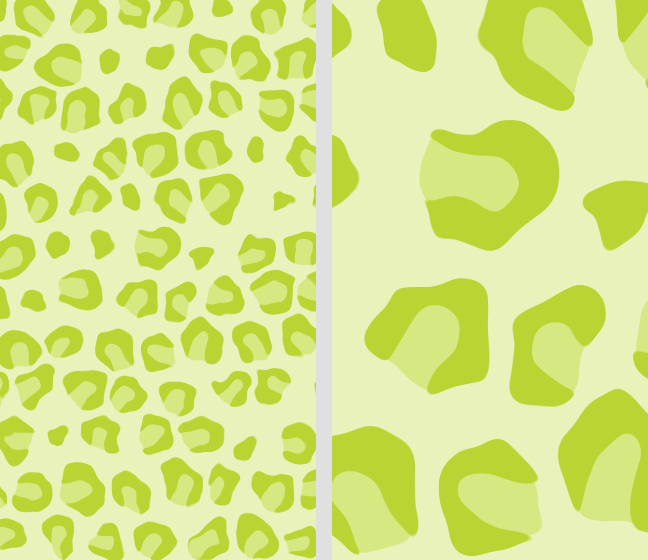
Left: the whole. Right: its middle third, enlarged.
Give the GLSL for this pattern, as a WebGL 1 fragment shader.

```glsl
precision highp float;
// Leopard rosettes: lime spots with a paler heart on a cream-green ground.
// A staggered, jittered grid is split into weighted Voronoi cells; each cell
// holds a wobbly ellipse, kept clear of its neighbours and notched on one side.

uniform vec2 u_resolution;

const float SPOTS_ACROSS = 6.6;
const float HALF_GAP = 0.06;
const vec3 GROUND = vec3(0.91, 0.95, 0.73);
const vec3 LIME = vec3(0.73, 0.83, 0.205);
const vec3 PALE_LIME = vec3(0.84, 0.91, 0.51);

float hash(vec2 p, float seed) {
  return fract(sin(dot(p, vec2(127.1, 311.7)) + seed * 74.7) * 43758.545);
}

float valueNoise(vec2 p, float seed) {
  vec2 i = floor(p), f = fract(p);
  f = f * f * f * (f * (f * 6.0 - 15.0) + 10.0);
  float low = mix(hash(i, seed), hash(i + vec2(1.0, 0.0), seed), f.x);
  float high = mix(hash(i + vec2(0.0, 1.0), seed), hash(i + 1.0, seed), f.x);
  return mix(low, high, f.y);
}

float smoothMin(float a, float b, float k) {
  float h = max(k - abs(a - b), 0.0) / k;
  return min(a, b) - h * h * k * 0.25;
}

float smoothMax(float a, float b, float k) {
  return -smoothMin(-a, -b, k);
}

vec2 direction(float angle) {
  return vec2(cos(angle), sin(angle));
}

bool isSolid(vec2 cell) {
  return hash(cell, 1.0) < 0.13;
}

// Centre (xy) and mean radius (z) of the spot in a grid cell
vec3 spotSite(vec2 cell) {
  vec2 jitter = vec2(hash(cell, 2.0), hash(cell, 3.0)) - 0.5;
  float stagger = mod(cell.y, 2.0) * 0.5 - 0.25;
  float size = hash(cell, 4.0);
  float radius = isSolid(cell) ? mix(0.19, 0.27, size) : mix(0.37, 0.49, size);
  return vec3(cell + 0.5 + vec2(stagger, 0.0) + jitter * vec2(0.3, 0.36), radius);
}

float powerDistance(vec2 p, vec3 site) {
  vec2 q = p - site.xy;
  return dot(q, q) - site.z * site.z;
}

// Rotated ellipse with a lobed outline
float blobDistance(vec2 q, float radius, vec2 cell) {
  vec2 axis = direction(hash(cell, 5.0) * 6.283);
  float stretch = sqrt(mix(1.0, 1.55, hash(cell, 6.0)));
  vec2 e = vec2(dot(q, axis) / stretch, dot(q, vec2(-axis.y, axis.x)) * stretch);
  float a = atan(e.y, e.x + 0.0001);
  float phase = hash(cell, 7.0) * 6.283;
  float lobes = 0.09 * sin(3.0 * a + phase) + 0.045 * sin(5.0 * a - phase * 2.0);
  return (length(e) / radius - 1.0 - lobes) * radius / stretch;
}

// Tapered capsule running from the heart of the spot out through its rim
float openingDistance(vec2 q, float radius, vec2 cell) {
  vec2 dir = direction(-1.8 + (hash(cell, 8.0) - 0.5) * 3.6);
  float reach = radius * mix(0.65, 1.2, hash(cell, 9.0));
  float along = clamp(dot(q, dir) / reach, 0.0, 1.0);
  float mouth = mix(0.24, 0.44, hash(cell, 10.0));
  return length(q - dir * reach * along) - radius * mix(0.4, mouth, along);
}

void main() {
  vec2 p = gl_FragCoord.xy / u_resolution.x * SPOTS_ACROSS;
  float edge = 0.8 * SPOTS_ACROSS / u_resolution.x;

  // Gentle warp makes every outline hand-drawn
  p += 0.15 * (vec2(valueNoise(p * 3.2, 11.0), valueNoise(p * 3.2, 12.0)) - 0.5);
  vec2 base = floor(p);

  // Find the spot that owns this point
  vec2 cell = base;
  float nearest = 100.0;
  for (int y = -1; y <= 1; y++) {
    for (int x = -1; x <= 1; x++) {
      vec2 other = base + vec2(float(x), float(y));
      float d = powerDistance(p, spotSite(other));
      if (d < nearest) { nearest = d; cell = other; }
    }
  }
  vec3 site = spotSite(cell);

  // Rounded distance to the borders with its neighbours
  float border = 1.0;
  for (int y = -1; y <= 1; y++) {
    for (int x = -1; x <= 1; x++) {
      vec2 other = base + vec2(float(x), float(y));
      vec3 rival = spotSite(other);
      float apart = max(length(rival.xy - site.xy), 0.001);
      float d = (powerDistance(p, rival) - nearest) / (2.0 * apart);
      if (distance(other, cell) > 0.5) border = smoothMin(border, d, 0.1);
    }
  }

  // Whole spot, its notch, and the pale heart showing through
  vec2 q = p - site.xy;
  float spot = smoothMax(blobDistance(q, site.z, cell), HALF_GAP - border, 0.1);
  float opening = isSolid(cell) ? 1.0 : openingDistance(q, site.z, cell);
  float heart = max(spot + 0.025, opening - 0.03);
  float rosette = smoothMax(spot, -opening, 0.07);

  vec3 color = mix(PALE_LIME, GROUND, smoothstep(-edge, edge, heart));
  color = mix(LIME, color, smoothstep(-edge, edge, rosette));
  gl_FragColor = vec4(color, 1.0);
}
```
